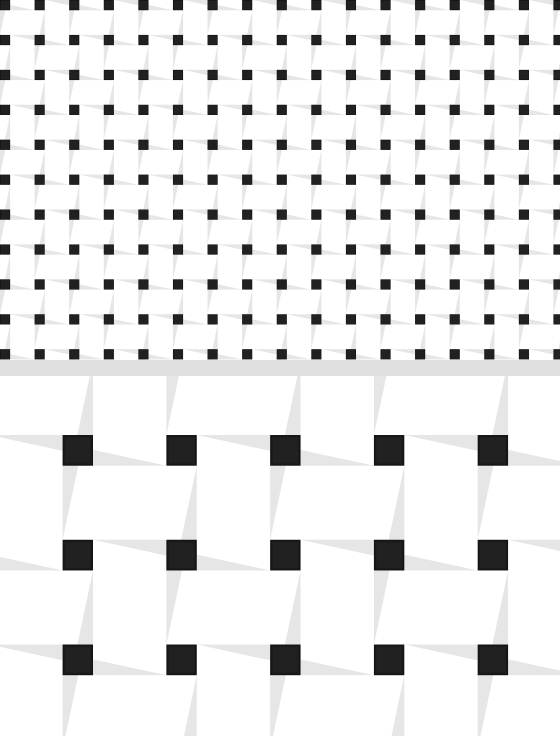
Top, the full canvas; bottom, a detail of the centre.
A WebGL 1 fragment shader for this pattern:

```glsl
precision highp float;

uniform vec2 u_resolution;

const float SQUARE = 0.293; // side of a dark square, in cells

float coverage(float depth, float pixel) {
  return clamp(depth / pixel + 0.5, 0.0, 1.0);
}

// Thin triangle along a strap end; odd gaps are turned by half a turn
float wedge(float along, float across, float parity, float pixel) {
  float t = (along - 0.5 * SQUARE) / (1.0 - SQUARE);
  if (parity < 0.5) {
    t = 1.0 - t;
    across = -across;
  }
  float fromEdge = across + 0.5 * SQUARE;
  float inner = coverage(0.151 * t - fromEdge, pixel);
  return max(coverage(fromEdge, pixel) + inner - 1.0, 0.0);
}

void main() {
  // Cells centred on the squares, counted from the upper left
  vec2 uv = gl_FragCoord.xy / u_resolution;
  vec2 grid = vec2(uv.x, 1.0 - uv.y) * vec2(16.19, 10.31) - 0.5 * SQUARE;
  float pixel = 10.31 / u_resolution.y;

  vec2 gap = floor(grid);
  vec2 nearest = floor(grid + 0.5);
  vec2 along = grid - gap;
  vec2 offset = grid - nearest;

  // Shadows at the ends of the vertical and horizontal straps
  float rowShade = wedge(along.x, offset.y, mod(gap.x + nearest.y, 2.0), pixel);
  float columnShade = wedge(along.y, -offset.x, mod(nearest.x + gap.y, 2.0), pixel);
  vec3 color = mix(vec3(1.0), vec3(0.9), max(rowShade, columnShade));

  // Dark squares with a slightly deeper rim
  vec2 inside = 0.5 * SQUARE - abs(offset);
  float depth = min(inside.x, inside.y);
  vec3 ink = mix(vec3(0.08), vec3(0.13), smoothstep(0.005, 0.035, depth));
  float square = coverage(inside.x, pixel) * coverage(inside.y, pixel);

  gl_FragColor = vec4(mix(color, ink, square), 1.0);
}
```
